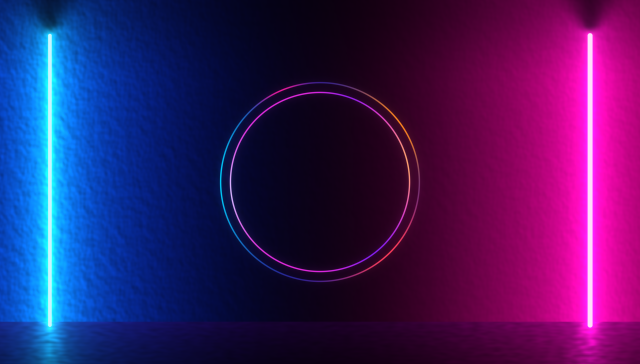
This background is drawn by a WebGL 1 fragment shader. Its source:

```glsl
precision highp float;
// Dark studio wall with a blue and a pink neon tube, a double neon ring and a glossy floor.

uniform vec2 u_resolution;

// Layout in canvas heights, centred on the canvas
const float TUBE_X = 0.742;
const float TUBE_TOP = 0.402;
const float TUBE_BOTTOM = -0.393;
const float FLOOR_Y = -0.384;
const float OUTER_RADIUS = 0.273;
const float INNER_RADIUS = 0.246;
const float RING_HALF_WIDTH = 0.0019;
const float BLUE_HALF_WIDTH = 0.0050;
const float PINK_HALF_WIDTH = 0.0068;

// Light colours and how fast each channel fades with distance
const vec3 BLUE_WASH = vec3(0.02, 0.40, 1.00);
const vec3 BLUE_FADE = vec3(3.0, 4.6, 2.9);
const vec3 BLUE_HALO = vec3(0.04, 0.46, 0.22);
const vec3 PINK_WASH = vec3(0.98, 0.01, 0.62);
const vec3 PINK_FADE = vec3(2.8, 4.0, 2.9);
const vec3 PINK_HALO = vec3(0.20, 0.05, 0.28);
const vec3 BLUE_CORE = vec3(0.78, 0.96, 1.00);
const vec3 PINK_CORE = vec3(1.00, 0.87, 0.99);
const vec3 AMBIENT = vec3(0.012, 0.0, 0.025);
const vec3 FLOOR_SHEEN = vec3(0.07, 0.0, 0.11);
const float HALO_FADE = 18.0;
const float BUMP_SCALE = 46.0;
const float BUMP_STRENGTH = 0.30;

vec2 hashGradient(vec2 cell) {
  vec2 h = vec2(dot(cell, vec2(127.1, 311.7)), dot(cell, vec2(269.5, 183.3)));
  return 2.0 * fract(sin(h) * 43758.5) - 1.0;
}

float gradientNoise(vec2 p) {
  vec2 i = floor(p), f = fract(p);
  vec2 u = f * f * f * (f * (f * 6.0 - 15.0) + 10.0);
  vec2 e = vec2(1.0, 0.0);
  float a = dot(hashGradient(i), f);
  float b = dot(hashGradient(i + e), f - e);
  float c = dot(hashGradient(i + e.yx), f - e.yx);
  float d = dot(hashGradient(i + e.xx), f - e.xx);
  return mix(mix(a, b, u.x), mix(c, d, u.x), u.y);
}

float plaster(vec2 p) {
  return gradientNoise(p) + 0.5 * gradientNoise(p * 2.1 + 7.3);
}

float tubeDistance(vec2 p, float x) {
  return length(p - vec2(x, clamp(p.y, TUBE_BOTTOM, TUBE_TOP)));
}

// Light of one tube on the wall, with a shadow wedge above its cap
vec3 tubeLight(vec2 p, float x, vec3 wash, vec3 fade, vec3 halo) {
  float d = tubeDistance(p, x);
  float above = max(p.y - TUBE_TOP, 0.0);
  float spread = (p.x - x) / (0.012 + 0.55 * above);
  float shadow = 0.6 * smoothstep(0.0, 0.03, above) * exp(-spread * spread);
  vec3 light = wash * exp(-fade * d) * smoothstep(1.05, 0.25, d);
  return (light + halo * exp(-HALO_FADE * d)) * (1.0 - shadow);
}

vec3 wallLight(vec2 p) {
  vec3 blue = tubeLight(p, -TUBE_X, BLUE_WASH, BLUE_FADE, BLUE_HALO);
  vec3 pink = tubeLight(p, TUBE_X, PINK_WASH, PINK_FADE, PINK_HALO);
  return AMBIENT + (blue + pink) * (1.0 - 0.35 * smoothstep(0.25, 0.5, p.y));
}

// Soft bump around one direction of the ring, in degrees
float lobe(float angle, float degrees, float sharpness) {
  return exp(-sharpness * (1.0 - cos(angle - radians(degrees))));
}

vec3 outerRingColor(float a) {
  vec3 c = vec3(0.14, 0.08, 0.55);
  c = mix(c, vec3(0.00, 0.80, 0.98), lobe(a, 180.0, 3.5));
  c = mix(c, vec3(0.92, 0.10, 0.62), lobe(a, 113.0, 35.0));
  c = mix(c, vec3(1.00, 0.24, 0.36), lobe(a, -45.0, 6.0));
  return mix(c, vec3(1.00, 0.53, 0.12), lobe(a, 36.0, 7.0));
}

vec3 innerRingColor(float a) {
  vec3 c = vec3(0.88, 0.16, 0.86);
  c = mix(c, vec3(0.84, 0.70, 1.00), lobe(a, 186.0, 9.0));
  c = mix(c, vec3(0.52, 0.12, 0.95), lobe(a, -52.0, 12.0));
  c = mix(c, vec3(0.58, 0.12, 0.92), lobe(a, 70.0, 25.0));
  return mix(c, vec3(1.00, 0.64, 0.44), lobe(a, 12.0, 9.0));
}

float stroke(float d, float halfWidth, float pixel) {
  return 1.0 - smoothstep(-0.7 * pixel, 0.7 * pixel, d - halfWidth);
}

void main() {
  float pixel = 1.0 / u_resolution.y;
  vec2 p = (gl_FragCoord.xy - 0.5 * u_resolution) * pixel;

  // Wall with embossed plaster, strongest beside the blue tube
  vec2 b = p * BUMP_SCALE * vec2(1.0, 0.8);
  float emboss = plaster(b + vec2(0.22, 0.18)) - plaster(b);
  float grain = BUMP_STRENGTH * mix(1.0, 0.3, smoothstep(-0.75, 0.2, p.x));
  vec3 wall = wallLight(p) * (1.0 + grain * emboss);

  // Floor: dimmed mirror of the wall, a violet sheen and rippled tube streaks
  float depth = max(FLOOR_Y - p.y, 0.0);
  float ripple = gradientNoise(p * vec2(34.0, 110.0));
  vec3 ground = wallLight(vec2(p.x, FLOOR_Y + depth)) * (0.62 - 1.8 * depth);
  ground += FLOOR_SHEEN * exp(-9.0 * depth);
  vec2 offset = (vec2(p.x) + vec2(TUBE_X, -TUBE_X)) / (0.025 + 0.25 * depth);
  vec2 streak = exp(-offset * offset) * exp(-12.0 * depth) * (0.6 + 0.6 * ripple);
  ground += streak.x * vec3(0.03, 0.48, 0.55) + streak.y * vec3(0.55, 0.04, 0.45);
  ground *= 1.0 + 0.22 * ripple;
  vec3 color = mix(ground, wall, smoothstep(-pixel, pixel, p.y - FLOOR_Y));

  // Double ring with a faint glow
  float radius = length(p), angle = atan(p.y, p.x);
  float outer = abs(radius - OUTER_RADIUS), inner = abs(radius - INNER_RADIUS);
  vec3 outerColor = outerRingColor(angle), innerColor = innerRingColor(angle);
  color += 0.10 * (outerColor * exp(-110.0 * outer) + innerColor * exp(-110.0 * inner));
  color = mix(color, outerColor, stroke(outer, RING_HALF_WIDTH, pixel));
  color = mix(color, innerColor, stroke(inner, RING_HALF_WIDTH, pixel));

  // Tubes: tight bloom and pale core
  float blueD = tubeDistance(p, -TUBE_X), pinkD = tubeDistance(p, TUBE_X);
  color += vec3(0.08, 0.35, 0.2) * exp(-90.0 * blueD);
  color += vec3(0.3, 0.18, 0.3) * exp(-90.0 * pinkD);
  color = mix(color, BLUE_CORE, stroke(blueD, BLUE_HALF_WIDTH, pixel));
  color = mix(color, PINK_CORE, stroke(pinkD, PINK_HALF_WIDTH, pixel));

  gl_FragColor = vec4(clamp(color, 0.0, 1.0), 1.0);
}
```
